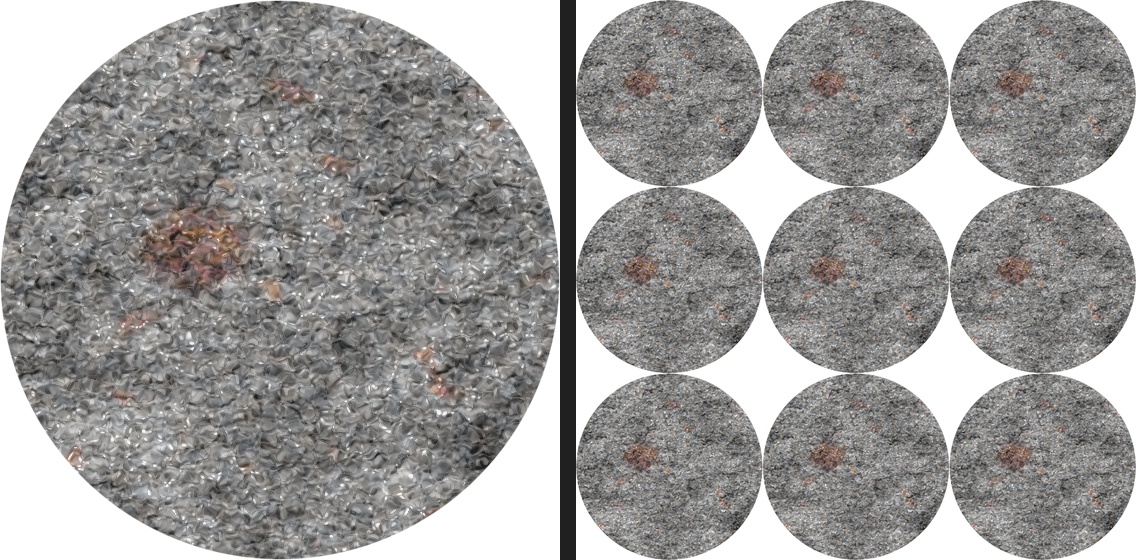
Left: one tile. Right: repeated 3 by 3.
Give the GLSL for this texture, as a three.js fragment shader.

```glsl
// Round slab of rough grey granite with glinting grains and rust stains, on white.
varying vec2 vUv;

// Sine-free hash: two values in 0..1 per lattice cell
vec2 hash2(vec2 p) {
  vec3 q = fract(p.xyx * vec3(0.1031, 0.1030, 0.0973));
  q += dot(q, q.yzx + 33.33);
  return fract((q.xx + q.yz) * q.zy);
}

// Gradient of one lattice corner, wrapped to the tile
float corner(vec2 cell, vec2 offset, vec2 f, vec2 repeats, float seed) {
  vec2 slope = hash2(mod(cell + offset, repeats) + seed * 17.0) * 2.0 - 1.0;
  return dot(slope, f - offset);
}

// Gradient noise that wraps after a whole number of repeats
float noise(vec2 uv, vec2 repeats, float seed) {
  vec2 p = uv * repeats;
  vec2 cell = floor(p);
  vec2 f = p - cell;
  vec2 s = f * f * f * (f * (f * 6.0 - 15.0) + 10.0);
  float low = mix(corner(cell, vec2(0.0), f, repeats, seed),
                  corner(cell, vec2(1.0, 0.0), f, repeats, seed), s.x);
  float high = mix(corner(cell, vec2(0.0, 1.0), f, repeats, seed),
                   corner(cell, vec2(1.0), f, repeats, seed), s.x);
  return mix(low, high, s.y);
}

// Rock surface, slightly stretched sideways
float height(vec2 uv) {
  float sum = 0.0;
  float weight = 1.0;
  vec2 repeats = vec2(5.0, 7.0);
  for (int i = 0; i < 5; i++) {
    sum += weight * noise(uv, repeats, float(i));
    weight *= 0.8;
    repeats *= 2.0;
  }
  return sum;
}

// Wrapped mineral grains: x = facet shade, y = distance to centre, z = random id
vec3 grains(vec2 uv, vec2 repeats, float seed) {
  vec2 p = uv * repeats;
  vec2 cell = floor(p);
  float nearest = 9.0;
  float second = 9.0;
  vec2 toCentre = vec2(0.0);
  vec2 trait = vec2(0.0);
  for (int y = -1; y <= 1; y++) {
    for (int x = -1; x <= 1; x++) {
      vec2 neighbour = cell + vec2(float(x), float(y));
      vec2 id = mod(neighbour, repeats) + seed * 17.0;
      vec2 delta = neighbour + hash2(id) - p;
      float d = length(delta);
      if (d < nearest) {
        second = nearest;
        nearest = d;
        toCentre = delta;
        trait = hash2(id + 311.0);
      } else {
        second = min(second, d);
      }
    }
  }
  float facet = trait.x - 0.5 + dot(toCentre, trait.yx - 0.5) * 0.7;
  return vec3(facet * smoothstep(0.0, 0.3, second - nearest), nearest, trait.y);
}

void main() {
  // Bend the grain lattice so that outlines are ragged
  vec2 bend = vec2(noise(vUv, vec2(48.0), 11.0), noise(vUv, vec2(48.0), 12.0));
  vec2 uv = vUv + bend * 0.012;

  // Relief lit from the upper left
  float surface = height(uv);
  float relief = surface - height(uv + vec2(-0.0015, 0.004));
  float light = 0.51 + 0.18 * surface + 0.42 * relief;

  // Coarse and fine facets
  vec3 coarse = grains(uv, vec2(56.0, 66.0), 21.0);
  vec3 fine = grains(uv, vec2(118.0, 132.0), 22.0);
  light += 0.18 * coarse.x + 0.28 * fine.x;

  // Broken dark crevices
  float crack = 1.0 - smoothstep(0.0, 0.09, abs(noise(uv, vec2(14.0, 24.0), 31.0)));
  crack *= smoothstep(0.02, 0.3, noise(uv, vec2(9.0, 13.0), 32.0));
  light -= 0.2 * crack;

  // Glints, gathered in the brighter zones
  float glint = smoothstep(0.84, 0.9, fine.z) * (1.0 - smoothstep(0.15, 0.5, fine.y));
  light += 0.32 * glint * smoothstep(-0.5, 0.3, surface);
  light = clamp(light, 0.13, 0.96);

  // Nearly neutral stone with faint warm and cool drifts
  float tint = noise(uv, vec2(26.0, 30.0), 41.0) + 0.1;
  vec3 stone = light + vec3(0.035, 0.005, -0.03) * tint;

  // One large rust stain and small scattered ones
  vec2 stainOffset = (uv - vec2(0.35, 0.56)) / vec2(0.12, 0.085);
  float stain = 1.0 - smoothstep(0.35, 1.1, length(stainOffset) + 0.3 * surface);
  stain = max(stain, 0.8 * smoothstep(0.28, 0.5, noise(uv, vec2(11.0, 15.0), 51.0)));
  stain *= 0.7 + noise(uv, vec2(40.0, 52.0), 52.0);
  vec3 rust = mix(vec3(1.04, 0.74, 0.72), vec3(1.14, 0.84, 0.62), smoothstep(-0.1, 0.4, tint));
  stone *= mix(vec3(1.0), rust, clamp(stain, 0.0, 1.0) * (1.0 - 0.7 * glint));

  // Circular outline on white
  float outside = smoothstep(0.497, 0.5, length(vUv - 0.5));
  gl_FragColor = vec4(mix(stone, vec3(1.0), outside), 1.0);
}
```
